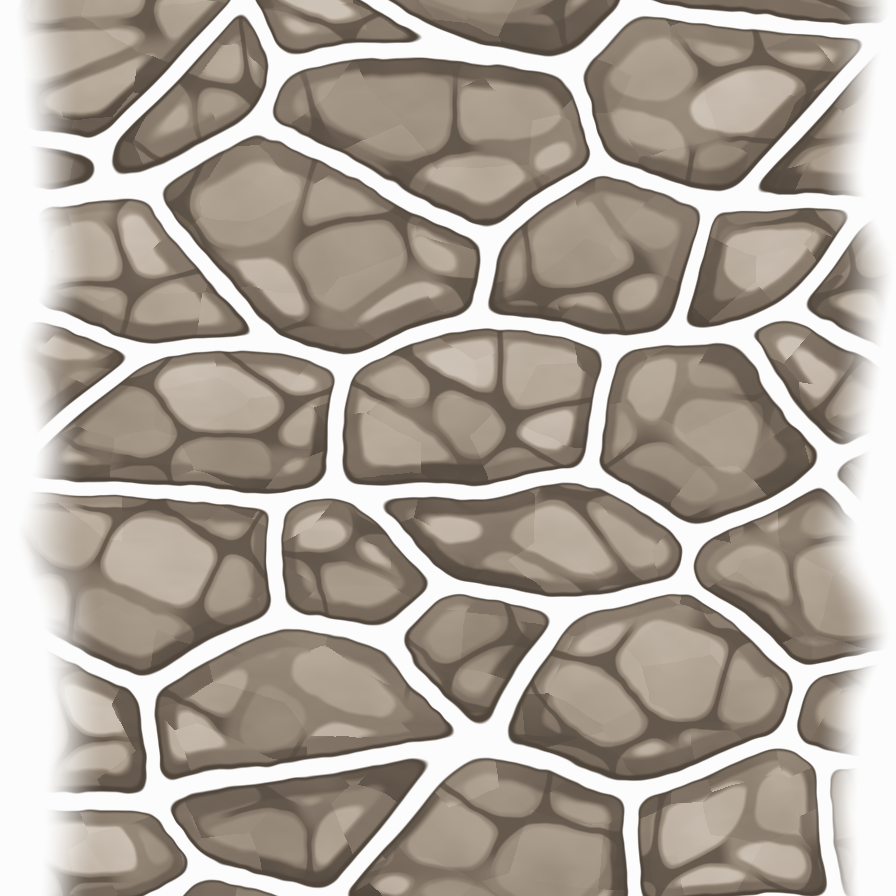
Reproduce this texture procedurally as a three.js fragment shader.

```glsl
// Dry stone wall: faceted brown stones with white joints, fading out at both sides.
varying vec2 vUv;

const vec3 JOINT = vec3(0.99);
const vec3 DARKEST = vec3(0.31, 0.27, 0.23);
const vec3 DARK = vec3(0.46, 0.41, 0.36);
const vec3 MIDDLE = vec3(0.58, 0.53, 0.47);
const vec3 LIGHT = vec3(0.69, 0.64, 0.58);
const vec3 LIGHTEST = vec3(0.80, 0.76, 0.71);

const vec2 STONE_GRID = vec2(4.0, 6.5);   // stones across and up
const vec2 FACET_GRID = vec2(8.5, 11.5);  // facets across and up
const vec2 WASH_GRID = vec2(11.0, 15.0);  // flat patches of paint
const float JITTER = 0.8;
const float SIZE_SPREAD = 0.36;
const float HALF_JOINT = 0.0085;
const float STONE_ROUNDING = 0.018;
const float FACET_ROUNDING = 0.022;
const float CRACK_WIDTH = 0.0016;
const float SOFTNESS = 0.0012;

struct Cell {
  float edge;   // distance to the border, in canvas units
  vec2 id;
  vec2 centre;
};

vec2 hash2(vec2 p) {
  vec3 h = fract(p.xyx * vec3(0.1031, 0.1030, 0.0973));
  h += dot(h, h.yzx + 33.33);
  return fract((h.xx + h.yz) * h.zy);
}

float valueNoise(vec2 p) {
  vec2 i = floor(p);
  vec2 f = fract(p);
  f = f * f * (3.0 - 2.0 * f);
  float low = mix(hash2(i).x, hash2(i + vec2(1.0, 0.0)).x, f.x);
  float high = mix(hash2(i + vec2(0.0, 1.0)).x, hash2(i + 1.0).x, f.x);
  return mix(low, high, f.y);
}

float softMin(float a, float b, float k) {
  float h = max(k - abs(a - b), 0.0) / k;
  return min(a, b) - h * h * k * 0.25;
}

// Seed position in xy and weight in z, with every second row shifted.
vec3 seedOf(vec2 id) {
  vec2 place = id + 0.5 + JITTER * (hash2(id) - 0.5);
  place.x += 0.5 * mod(id.y, 2.0);
  return vec3(place, SIZE_SPREAD * hash2(id + 57.0).x);
}

// Weighted Voronoi cell around p with rounded corners.
Cell findCell(vec2 p, vec2 grid, float rounding) {
  vec2 q = p * grid;
  vec2 base = floor(q);
  vec2 id = base;
  float nearest = 1000.0;
  for (int j = -2; j <= 2; j++) {
    for (int i = -2; i <= 2; i++) {
      vec2 c = base + vec2(float(i), float(j));
      vec3 s = seedOf(c);
      float power = dot(q - s.xy, q - s.xy) - s.z;
      if (power < nearest) { nearest = power; id = c; }
    }
  }
  vec2 centre = seedOf(id).xy;
  float edge = 1.0;
  for (int j = -2; j <= 2; j++) {
    for (int i = -2; i <= 2; i++) {
      if (i == 0 && j == 0) continue;
      vec3 s = seedOf(id + vec2(float(i), float(j)));
      float power = dot(q - s.xy, q - s.xy) - s.z;
      float gap = 0.5 * (power - nearest) / max(length((s.xy - centre) * grid), 0.001);
      edge = softMin(edge, gap, rounding);
    }
  }
  return Cell(edge, id, centre / grid);
}

// Ramp through the five browns, tone from 0 to 1.
vec3 stoneColour(float tone) {
  float t = clamp(tone, 0.0, 1.0) * 4.0;
  vec3 c = mix(DARKEST, DARK, clamp(t, 0.0, 1.0));
  c = mix(c, MIDDLE, clamp(t - 1.0, 0.0, 1.0));
  c = mix(c, LIGHT, clamp(t - 2.0, 0.0, 1.0));
  return mix(c, LIGHTEST, clamp(t - 3.0, 0.0, 1.0));
}

void main() {
  // Bend the layout, then roughen the outlines.
  vec2 p = vUv + 0.05 * (vec2(valueNoise(vUv * 3.0), valueNoise(vUv * 3.0 + 19.0)) - 0.5);
  p += 0.012 * (vec2(valueNoise(vUv * 13.0), valueNoise(vUv * 13.0 + 41.0)) - 0.5);
  p += 0.0025 * (valueNoise(vUv * 70.0) - 0.5);

  Cell stone = findCell(p, STONE_GRID, STONE_ROUNDING);
  float inside = stone.edge - HALF_JOINT;
  vec2 chance = hash2(stone.id + 11.0);
  float height = (p.y - stone.centre.y) * STONE_GRID.y;

  // Each stone has its own turned set of facets and washes.
  float angle = 0.9 * (chance.x - 0.5);
  mat2 turn = mat2(cos(angle), sin(angle), -sin(angle), cos(angle));
  vec2 local = turn * (p - stone.centre) + 5.0 * chance;
  Cell facet = findCell(local, FACET_GRID, FACET_ROUNDING);
  Cell wash = findCell(local + 3.7, WASH_GRID, 0.004);
  vec2 facetChance = hash2(facet.id + 23.0);
  vec2 washChance = hash2(wash.id + 31.0);

  // Dark rim, middle body and pale raised facets.
  float rim = 0.008 + 0.014 * washChance.x + 0.012 * clamp(-height, 0.0, 1.0);
  float rimTone = 0.17 + 0.2 * washChance.y;
  float tone = mix(rimTone, 0.45, smoothstep(-0.002, 0.003, inside - rim));
  float plateau = softMin(facet.edge - 0.005, inside - rim - 0.002, 0.012);
  float plateauTone = 0.56 + 0.38 * facetChance.x;
  tone = mix(tone, plateauTone, smoothstep(-0.001, 0.004, plateau));
  tone += 0.12 * (washChance.y - 0.5) + 0.13 * clamp(height, -0.7, 0.7);
  tone += 0.1 * (valueNoise(p * 22.0) - 0.5) + 0.03 * (valueNoise(p * vec2(60.0, 110.0)) - 0.5);

  // Broken cracks between facets and a heavier outline below.
  float crack = 1.0 - smoothstep(CRACK_WIDTH, CRACK_WIDTH + 0.0025, facet.edge);
  crack *= smoothstep(0.25, 0.55, valueNoise(local * 14.0));
  tone = mix(tone, 0.06, 0.8 * crack);
  float outline = 0.002 + 0.004 * clamp(0.3 - height, 0.0, 1.0);
  tone = mix(0.0, tone, smoothstep(outline - 0.002, outline + 0.002, inside));

  // White joints and cloudy fade at the left and right.
  vec3 colour = mix(JOINT, stoneColour(tone), smoothstep(-SOFTNESS, SOFTNESS, inside));
  float cloud = 0.05 * (valueNoise(vUv * vec2(5.0, 10.0) + 7.0) - 0.5);
  float fade = smoothstep(0.03, 0.095, vUv.x + cloud) * smoothstep(0.02, 0.08, 1.0 - vUv.x + cloud);
  gl_FragColor = vec4(mix(JOINT, colour, fade), 1.0);
}
```
